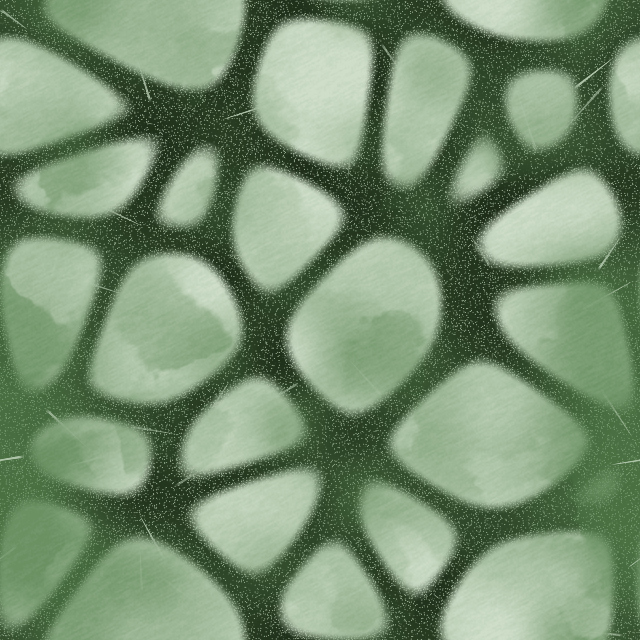
Reproduce this pattern procedurally as a WebGL 2 fragment shader.

```glsl
#version 300 es
precision highp float;
// Soft pale green stones over a dark, speckled ground, with brushy dabs and scratches.
// Stones are rounded cells of a weighted Voronoi diagram; a broad wash tints
// stones and ground together. Every lattice wraps, so the square tiles.

uniform vec2 u_resolution;
out vec4 fragColor;

const float STONES = 5.0;          // stone lattice cells per side
const float SIZE_SPREAD = 0.58;    // variety of stone sizes
const float GAP = 0.014;           // inset of a stone from its cell border
const float ROUNDING = 0.021;
const float EDGE_BLUR = 0.010;
const float DABS = 6.0;            // brush dabs per side
const float SCRATCHES = 7.0;
const float SCRATCH_WIDTH = 0.0020;
const float SPECKS = 300.0;
const float SPECK_RADIUS = 0.27;   // in speck cells

const vec3 STONE_PALE = vec3(0.81, 0.87, 0.79);
const vec3 STONE_DEEP = vec3(0.42, 0.57, 0.39);
const vec3 GROUND_DARK = vec3(0.11, 0.17, 0.09);
const vec3 GROUND_GREEN = vec3(0.29, 0.44, 0.26);
const vec3 SPECK_PALE = vec3(0.74, 0.82, 0.72);
const vec3 SPECK_GREEN = vec3(0.52, 0.66, 0.49);

vec3 hash3(vec2 cell, float seed) {
  uvec3 v = uvec3(ivec3(vec3(cell, seed))) * 1664525u + 1013904223u;
  v.x += v.y * v.z; v.y += v.z * v.x; v.z += v.x * v.y;
  v ^= v >> 16u;
  v.x += v.y * v.z; v.y += v.z * v.x; v.z += v.x * v.y;
  return vec3(v >> 8u) / 16777216.0;
}

// Value noise in two channels that repeats after "period" lattice cells.
vec2 noise(vec2 q, vec2 period, float seed) {
  vec2 i = floor(q), f = fract(q);
  f = f * f * (3.0 - 2.0 * f);
  vec2 a = mod(i, period), b = mod(i + 1.0, period);
  vec2 low = mix(hash3(a, seed).xy, hash3(vec2(b.x, a.y), seed).xy, f.x);
  vec2 high = mix(hash3(vec2(a.x, b.y), seed).xy, hash3(b, seed).xy, f.x);
  return mix(low, high, f.y);
}

vec2 tiledNoise(vec2 p, float cells, float seed) {
  return noise(p * cells, vec2(cells), seed);
}

vec2 rotate(vec2 v, float angle) {
  float c = cos(angle), s = sin(angle);
  return vec2(c * v.x + s * v.y, c * v.y - s * v.x);
}

// Offset to a stone seed (xy) and its weight (z), in cell units.
vec3 stoneSeed(vec2 cell, vec2 q) {
  vec3 h = hash3(mod(cell, STONES), 1.0);
  return vec3(cell + h.xy - q, h.z * SIZE_SPREAD);
}

// Rounded distance to the border of the enclosing cell, in canvas units.
float stoneDepth(vec2 p) {
  vec2 q = p * STONES, base = floor(q), owner = base;
  vec3 nearest = vec3(0.0);
  float best = 1e5;
  for (int j = -2; j <= 2; j++) for (int i = -2; i <= 2; i++) {
    vec2 cell = base + vec2(i, j);
    vec3 s = stoneSeed(cell, q);
    float power = dot(s.xy, s.xy) - s.z;
    if (power < best) { best = power; nearest = s; owner = cell; }
  }
  float sum = 0.0;
  for (int j = -2; j <= 2; j++) for (int i = -2; i <= 2; i++) {
    vec2 cell = base + vec2(i, j);
    if (cell == owner) continue;
    vec3 s = stoneSeed(cell, q);
    float gain = dot(s.xy, s.xy) - s.z - best;
    float border = 0.5 * gain / max(length(s.xy - nearest.xy), 0.05);
    sum += exp(-border / (STONES * ROUNDING));
  }
  return -ROUNDING * log(sum);
}

// Overlapping brush dabs: ragged at the front, fading out at the back.
float dabTone(vec2 p, float tone) {
  vec2 ragged = 0.22 * (tiledNoise(p, 24.0, 2.0) - 0.5) + 0.10 * (tiledNoise(p, 90.0, 3.0) - 0.5);
  vec2 q = p * DABS, base = floor(q);
  for (int j = -1; j <= 1; j++) for (int i = -1; i <= 1; i++) {
    vec2 cell = base + vec2(i, j), id = mod(cell, DABS);
    vec3 h = hash3(id, 4.0), look = hash3(id, 5.0);
    vec2 local = rotate(q - cell - h.xy, 6.2832 * h.z) + ragged;
    vec2 inside = vec2(0.70, 0.30 + 0.15 * look.x) - abs(local);
    float cover = smoothstep(0.0, 0.06, inside.x) * smoothstep(0.0, 0.14, inside.y);
    cover *= smoothstep(-0.7, 0.6, local.x);
    tone = mix(tone, look.y, 0.62 * cover);
  }
  return tone;
}

float scratchCover(vec2 p, float pixel) {
  vec2 q = p * SCRATCHES, base = floor(q);
  float cover = 0.0;
  for (int j = -1; j <= 1; j++) for (int i = -1; i <= 1; i++) {
    vec2 cell = base + vec2(i, j), id = mod(cell, SCRATCHES);
    vec3 h = hash3(id, 6.0), look = hash3(id, 7.0);
    vec2 local = rotate(q - cell - h.xy, 6.2832 * h.z);
    float along = local.x / mix(0.18, 0.38, look.x);
    float width = SCRATCH_WIDTH * (0.6 + 0.4 * along);
    float line = 1.0 - smoothstep(width - 0.5 * pixel, width + 0.5 * pixel, abs(local.y) / SCRATCHES);
    line *= 1.0 - smoothstep(0.75, 1.0, abs(along));
    cover = max(cover, line * step(look.y, 0.75) * mix(0.45, 0.9, look.z));
  }
  return cover;
}

// Freely scattered fine dots; "density" is the chance of a dot per cell.
float speckCover(vec2 p, float density, float pixel) {
  vec2 q = p * SPECKS, base = floor(q);
  float soft = max(0.06, 0.5 * SPECKS * pixel), cover = 0.0;
  for (int j = -1; j <= 1; j++) for (int i = -1; i <= 1; i++) {
    vec2 cell = base + vec2(i, j);
    vec3 h = hash3(mod(cell, SPECKS), 12.0);
    float speck = 1.0 - smoothstep(SPECK_RADIUS - soft, SPECK_RADIUS + soft, length(q - cell - h.xy));
    cover = max(cover, speck * smoothstep(0.0, 0.4, density - h.z));
  }
  return cover;
}

void main() {
  vec2 p = gl_FragCoord.xy / u_resolution;
  float pixel = 1.0 / min(u_resolution.x, u_resolution.y);

  // Broad wash, slanted bristle streaks and fine grain
  float cloud = 0.65 * tiledNoise(p, 4.0, 8.0).x + 0.35 * tiledNoise(p, 9.0, 9.0).x;
  float wash = smoothstep(0.12, 0.78, cloud);
  vec2 bristle = vec2(30.0 * (2.0 * p.x + p.y), 150.0 * (2.0 * p.y - p.x));
  float streak = noise(bristle, vec2(30.0, 150.0), 10.0).x - 0.5;
  float grain = tiledNoise(p, 400.0, 11.0).x - 0.5;
  float tone = dabTone(p, wash);

  // Speckled ground, denser towards the stones
  float depth = stoneDepth(p);
  float density = mix(0.62, 0.95, smoothstep(0.0, GAP, depth));
  float specks = 0.75 * speckCover(p, density, pixel);
  vec3 color = mix(GROUND_DARK, GROUND_GREEN, mix(wash, tone, 0.3));
  color = mix(color, mix(SPECK_PALE, SPECK_GREEN, wash), specks);

  // Stones with blurred edges, then scratches mostly in the gaps
  float stone = smoothstep(GAP - EDGE_BLUR, GAP + EDGE_BLUR, depth + 0.003 * grain);
  float shade = clamp(mix(wash, tone, 0.75) + 0.10 * streak + 0.08 * grain, 0.0, 1.0);
  color = mix(color, mix(STONE_PALE, STONE_DEEP, shade), stone);
  color = mix(color, SPECK_PALE, scratchCover(p, pixel) * (1.0 - 0.8 * stone));
  fragColor = vec4(color, 1.0);
}
```
